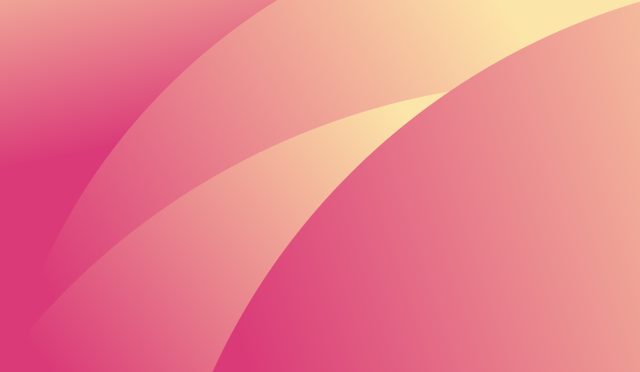
Reproduce this background procedurally as a WebGL 2 fragment shader.

```glsl
#version 300 es
precision highp float;
// Overlapping curved sheets in a pink-to-cream palette.
// Each sheet is a large disc filled with its own linear gradient,
// painted back to front over a slanted backdrop gradient.

uniform vec2 u_resolution;
out vec4 fragColor;

// Linear gradient: pink at the point "from", cream at the point "to".
vec3 gradient(vec2 p, vec2 from, vec2 to) {
    vec2 axis = to - from;
    float t = clamp(dot(p - from, axis) / dot(axis, axis), 0.0, 1.0);
    vec3 pink = vec3(0.855, 0.227, 0.470);
    vec3 cream = vec3(0.990, 0.897, 0.660);
    return mix(pink, cream, t);
}

// Coverage of a disc, with an edge one pixel wide.
float disc(vec2 p, vec2 center, float radius) {
    float dist = length(p - center) - radius;
    return clamp(0.5 - dist * u_resolution.y, 0.0, 1.0);
}

void main() {
    // Canvas units: height 1, width 12/7.
    vec2 p = gl_FragCoord.xy / u_resolution * vec2(12.0 / 7.0, 1.0);

    // Backdrop, lightest at the upper left.
    vec3 color = gradient(p, vec2(0.0, 0.542), vec2(-0.142, 1.252));

    // Rear sheet, brightening towards the top.
    vec3 rear = gradient(p, vec2(0.100, 0.252), vec2(1.328, 1.018));
    color = mix(color, rear, disc(p, vec2(1.605, -0.388), 1.634));

    // Middle sheet, narrowing to a bright tip.
    vec3 middle = gradient(p, vec2(0.067, 0.085), vec2(1.010, 0.792));
    color = mix(color, middle, disc(p, vec2(1.529, -1.125), 1.907));

    // Front sheet, filling the lower right.
    vec3 front = gradient(p, vec2(0.647, 0.040), vec2(2.310, 0.590));
    color = mix(color, front, disc(p, vec2(2.230, -0.754), 1.824));

    fragColor = vec4(color, 1.0);
}
```
